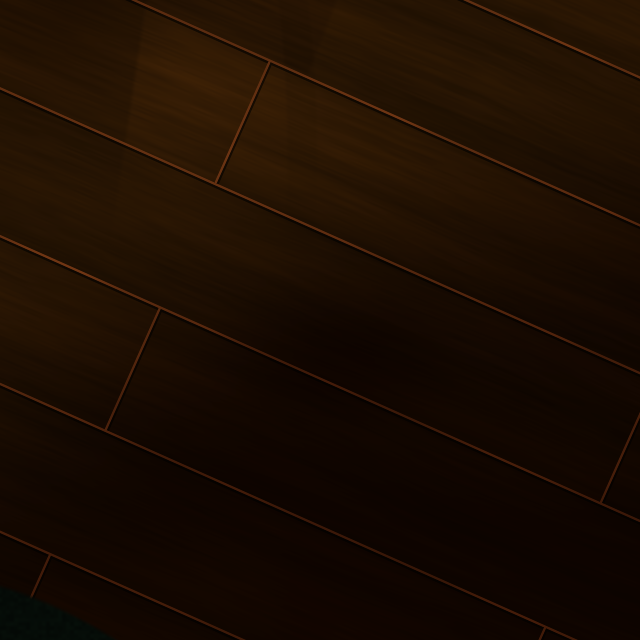
This texture is drawn by a three.js fragment shader. Its source:

```glsl
varying vec2 vUv;

#define TILT 0.4189
#define PLANK_WIDTH 0.211
#define PLANK_LENGTH 1.506
#define ROW_PHASE 0.597
#define JOINT_START 0.424
#define SEAM_WIDTH 0.0030
#define SOFTNESS 0.0012
#define GRAIN 0.30
#define PLANK_VARIATION 0.10
#define GLOW 0.60
#define CLOUDS 0.42

const vec3 SHADED_WOOD = vec3(0.060, 0.018, 0.000);
const vec3 LIT_WOOD = vec3(0.155, 0.082, 0.011);
const vec3 GLOW_WOOD = vec3(0.240, 0.128, 0.022);
const vec3 SEAM_LIT = vec3(0.450, 0.215, 0.080);
const vec3 SEAM_SHADED = vec3(0.270, 0.110, 0.035);
const vec3 RUG = vec3(0.020, 0.045, 0.028);

float hash(vec2 p) {
  p = fract(p * vec2(0.1031, 0.1137));
  p += dot(p, p.yx + 33.33);
  return fract((p.x + p.y) * p.x * 17.0);
}

float noise(vec2 p) {
  vec2 cell = floor(p);
  vec2 f = fract(p);
  f = f * f * (3.0 - 2.0 * f);
  return mix(mix(hash(cell), hash(cell + vec2(1.0, 0.0)), f.x),
             mix(hash(cell + vec2(0.0, 1.0)), hash(cell + vec2(1.0, 1.0)), f.x), f.y);
}

// Signed distance to the nearest whole number, in canvas units
float lineDistance(float t, float spacing) {
  return (fract(t + 0.5) - 0.5) * spacing;
}

float stroke(float d, float width) {
  return 1.0 - smoothstep(0.5 * width - 0.5 * SOFTNESS, 0.5 * width + SOFTNESS, abs(d));
}

// Fine fibres and broad bands that drift along the plank
float woodGrain(vec2 q, float seed) {
  q += seed * vec2(17.0, 9.0);
  q.y += 0.012 * noise(q * vec2(4.0, 7.0)) + 0.03 * q.x;
  float bands = noise(q * vec2(2.0, 24.0));
  float streaks = noise(q * vec2(4.0, 150.0));
  float fibres = noise(q * vec2(24.0, 330.0));
  return 0.50 * bands + 0.28 * streaks + 0.22 * fibres - 0.5;
}

// Warm reflected light with slanted, hard-edged panes
float reflectedGlow(vec2 p) {
  vec2 d = (p - vec2(0.31, 0.14)) / vec2(0.20, 0.15);
  float pane = smoothstep(-0.004, 0.006, p.x - 0.228 + 0.15 * p.y);
  float arc = 0.435 + 0.12 * p.y - 0.25 * p.y * p.y;
  float bar = smoothstep(-0.004, 0.004, p.x - arc)
            * (1.0 - smoothstep(0.042, 0.050, p.x - arc));
  return exp(-dot(d, d)) * mix(0.15, 1.0, pane) * (1.0 - 0.45 * bar);
}

void main() {
  // Plank axes, measured from the upper left corner
  vec2 p = vec2(vUv.x, 1.0 - vUv.y);
  float c = cos(TILT);
  float s = sin(TILT);
  vec2 q = vec2(c * p.x + s * p.y, c * p.y - s * p.x);

  // Rows in half bond
  float row = q.y / PLANK_WIDTH - ROW_PHASE;
  float rowId = floor(row);
  float shift = 0.5 * (1.0 - mod(rowId, 2.0));
  float run = (q.x - JOINT_START) / PLANK_LENGTH - shift;
  float seed = hash(vec2(rowId, floor(run)) + 41.0);

  // Light falling off toward the lower right
  float light = 1.0 - smoothstep(0.34, 0.94, p.y + 0.34 * p.x);
  light += CLOUDS * (noise(p * 3.2 + 5.0) - 0.5);
  light -= 0.30 * smoothstep(0.25, 0.0, length(p - vec2(0.07, 0.0)));
  light -= 0.22 * smoothstep(0.006, -0.006, p.x - 0.527 + 0.39 * p.y)
         * smoothstep(-1.0, -1.03, row);
  light -= 0.35 * smoothstep(0.20, 0.0, length((p - vec2(0.53, 0.54)) * vec2(0.8, 1.2)));
  light = clamp(light, 0.0, 1.0);

  // Wood
  vec3 color = mix(SHADED_WOOD, LIT_WOOD, light);
  color = mix(color, GLOW_WOOD, GLOW * reflectedGlow(p));
  color *= 1.0 + 2.0 * GRAIN * woodGrain(q, seed);
  color *= 1.0 + PLANK_VARIATION * (seed - 0.5);

  // Thin dark bevel beside each bright seam
  float seam = lineDistance(row, PLANK_WIDTH);
  float joint = lineDistance(run, PLANK_LENGTH);
  float bevel = max(stroke(seam - 0.0036, 0.0034), stroke(joint - 0.0034, 0.003));
  color *= 1.0 - 0.60 * bevel;
  color *= 1.0 - 0.18 * exp(-abs(seam) / 0.014);

  // Seams, dimmed with the light and worn along their length
  float line = max(stroke(seam, SEAM_WIDTH), stroke(joint, SEAM_WIDTH));
  float wear = 0.84 + 0.28 * noise(q * vec2(14.0, 14.0));
  vec3 seamColor = mix(SEAM_SHADED, SEAM_LIT, light) * wear;
  color = mix(color, seamColor, 0.90 * line);

  // Rug in the lower left corner
  float rugEdge = p.y - 0.915 - 0.30 * p.x - 0.9 * p.x * p.x;
  float pile = 0.75 + 0.5 * noise(p * 160.0);
  color = mix(color, RUG * pile, smoothstep(-0.004, 0.006, rugEdge));

  gl_FragColor = vec4(color, 1.0);
}
```
